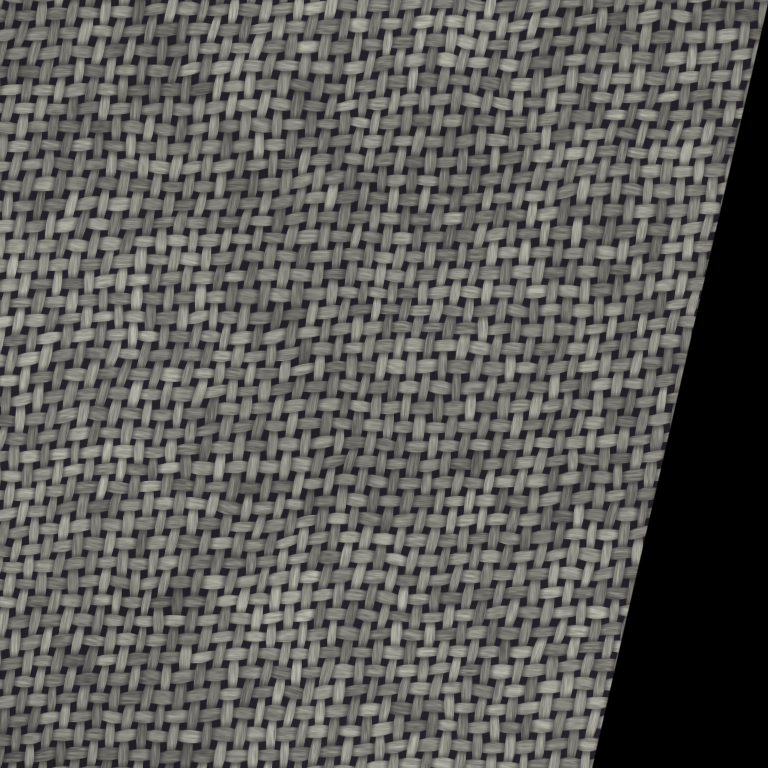
A WebGL 2 fragment shader for this texture:

```glsl
#version 300 es
precision highp float;

#define COLUMNS 48.0
#define ROWS 40.4
#define LEAN 0.17
#define TILT 0.025
#define THREAD_HALF_WIDTH 0.34
#define WOBBLE 0.45
#define FLOAT_VARIATION 0.42
#define FIBRE_CONTRAST 0.50
#define GAP_COLOR vec3(0.135, 0.125, 0.150)
#define DARK_YARN vec3(0.215, 0.205, 0.205)
#define LIGHT_YARN vec3(0.690, 0.690, 0.645)

uniform vec2 u_resolution;
out vec4 fragColor;

const float PI = 3.14159265;

float hash(vec2 p) {
    return fract(sin(dot(p, vec2(127.1, 311.7))) * 43758.5453);
}

float noise(vec2 p) {
    vec2 cell = floor(p);
    vec2 f = fract(p);
    f = f * f * (3.0 - 2.0 * f);
    float low = mix(hash(cell), hash(cell + vec2(1.0, 0.0)), f.x);
    float high = mix(hash(cell + vec2(0.0, 1.0)), hash(cell + 1.0), f.x);
    return mix(low, high, f.y);
}

// One set of parallel yarns: returns brightness, coverage and height.
vec3 yarn(float along, float across, float flip, float pixel) {
    float id = floor(across);
    float phase = along - 0.5 + id + flip;
    float span = floor((phase + 1.0) * 0.5);
    float t = phase - 2.0 * span;
    float height = cos(PI * t);

    // Each visible float has its own tone, angle and thickness
    vec2 key = vec2(span, id) + flip * 57.0;
    float tone = hash(key);
    float skew = hash(key + 13.7) - 0.5;
    float offset = fract(across) - 0.5 + 0.2 * skew * t;
    float width = THREAD_HALF_WIDTH * (0.86 + 0.12 * height + 0.24 * (hash(key + 31.3) - 0.5));

    // Fine twisted fibres run along the yarn
    vec2 strand = vec2(along * 1.3, offset * 9.0 + along * 0.7) + key * 7.3;
    float fibre = 0.65 * noise(strand) + 0.35 * noise(strand * 2.1);
    width += 0.05 * (fibre - 0.5);

    float r = clamp(abs(offset) / width, 0.0, 1.0);
    float roundness = mix(0.55, 1.0, sqrt(1.0 - r * r));
    float lift = mix(0.35, 1.0, smoothstep(-0.85, 0.6, height));
    float light = 0.67 + FLOAT_VARIATION * (tone - 0.5) + FIBRE_CONTRAST * (fibre - 0.5);
    light += 0.10 * (noise(vec2(along * 0.15, id * 3.7 + flip * 19.0)) - 0.5);
    float coverage = 1.0 - smoothstep(width - pixel, width + pixel, abs(offset));
    return vec3(light * roundness * lift, coverage, height);
}

vec3 yarnColor(float light) {
    return mix(DARK_YARN, LIGHT_YARN, clamp(light, 0.0, 1.0));
}

void main() {
    vec2 p = gl_FragCoord.xy / u_resolution;
    vec2 pixel = 1.0 / u_resolution;

    // Sheared, gently uneven weave coordinates
    vec2 weave = vec2(p.x - LEAN * p.y, p.y - TILT * p.x) * vec2(COLUMNS, ROWS);
    weave += WOBBLE * (vec2(noise(p * 9.0), noise(p * 9.0 + 41.0)) - 0.5);
    weave += 0.15 * (vec2(noise(weave * 0.6), noise(weave * 0.6 + 73.0)) - 0.5);

    // Plain weave: weft and warp alternate over and under
    vec3 weft = yarn(weave.x, weave.y, 0.0, max(0.05, pixel.y * ROWS * 0.7));
    vec3 warp = yarn(weave.y, weave.x, 1.0, max(0.05, pixel.x * COLUMNS * 0.7));
    vec3 weftColor = yarnColor(weft.x);
    vec3 warpColor = yarnColor(warp.x);
    vec3 weftOver = mix(mix(GAP_COLOR, warpColor, warp.y), weftColor, weft.y);
    vec3 warpOver = mix(mix(GAP_COLOR, weftColor, weft.y), warpColor, warp.y);
    vec3 color = mix(warpOver, weftOver, smoothstep(-0.15, 0.15, weft.z - warp.z));

    // Broad patches of wear
    color *= 0.92 + 0.16 * noise(p * 5.0 + 8.0);

    // Slanted cut edge against black
    float edge = p.x - (0.771 + 0.230 * p.y);
    color *= 1.0 - smoothstep(-pixel.x, pixel.x, edge);
    fragColor = vec4(color, 1.0);
}
```
